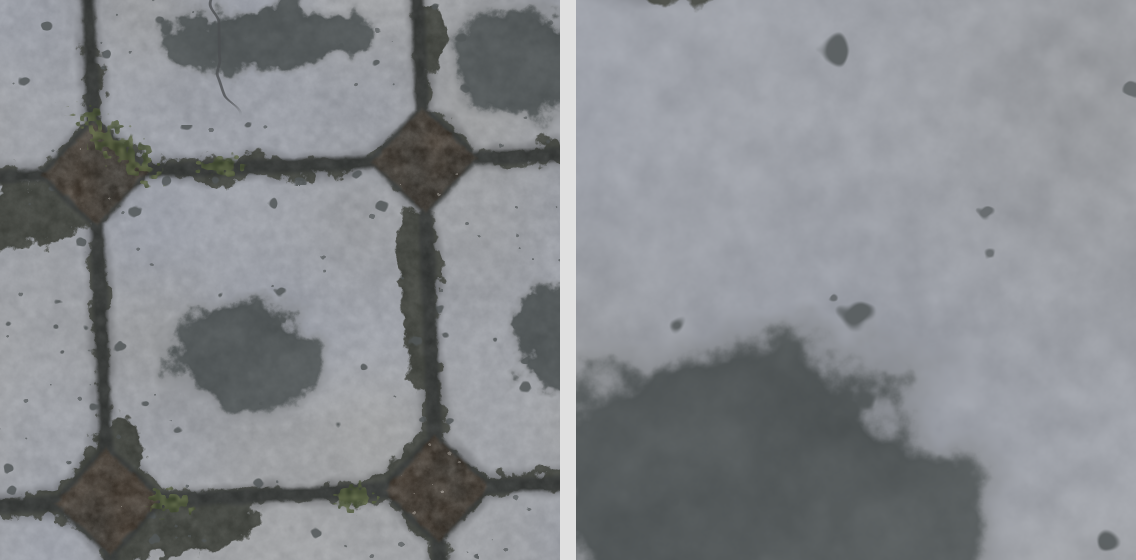
Left, the full canvas; right, a detail of the centre.
Write a Shadertoy shader that draws this texture.

```glsl
// Weathered concrete pavers with cut corners, soil diamonds, dark stains and moss.

float hash(vec2 p) {
    return fract(sin(dot(p, vec2(127.1, 311.7))) * 43758.5453);
}

float noise(vec2 p) {
    vec2 i = floor(p), f = fract(p);
    f = f * f * (3.0 - 2.0 * f);
    return mix(mix(hash(i), hash(i + vec2(1, 0)), f.x),
               mix(hash(i + vec2(0, 1)), hash(i + vec2(1, 1)), f.x), f.y);
}

float fbm(vec2 p) {
    float sum = 0.0, amp = 0.516;
    for (int i = 0; i < 5; i++) {
        sum += amp * noise(p);
        p = mat2(1.6, 1.2, -1.2, 1.6) * p + 7.3;
        amp *= 0.5;
    }
    return sum;
}

// Elliptical field: 1 at the centre, 0 on the rim, negative outside
float blot(vec2 p, vec2 radii) {
    return 1.0 - length(p / radii);
}

// Irregular pits, one possible per grid cell
float specks(vec2 p, float density) {
    vec2 cell = floor(p);
    vec2 center = 0.35 + 0.3 * vec2(hash(cell + 3.1), hash(cell + 8.7));
    float radius = 0.07 + 0.17 * pow(hash(cell + 5.3), 2.0);
    float d = length((fract(p) - center) * vec2(1.0, 1.2)) + 0.14 * (noise(p * 6.0) - 0.5);
    return step(hash(cell), density) * (1.0 - smoothstep(radius - 0.05, radius + 0.04, d));
}

void mainImage(out vec4 fragColor, in vec2 fragCoord) {
    // Slightly turned paver grid
    vec2 uv = fragCoord / iResolution.xy - vec2(0.475, 0.409);
    vec2 q = mat2(0.9992, -0.04, 0.04, 0.9992) * uv / 0.587;
    vec2 id = floor(q + 0.5);
    vec2 p = q - id;
    float aa = 2.0 / iResolution.y;
    float rough = fbm(q * 9.0) - 0.5;
    float fine = fbm(q * 38.0) - 0.5;

    // Joints and soil diamonds
    vec2 a = abs(p);
    float slab = max(max(a.x, a.y) - 0.479, (a.x + a.y - 0.825) * 0.707);
    slab += 0.018 * rough + 0.012 * fine;
    vec2 corner = 0.5 - a;
    float diamond = (corner.x + corner.y - 0.163) * 0.707 + 0.02 * fine;
    vec3 ground = vec3(0.23, 0.24, 0.235) + 0.10 * fine;
    vec3 soil = vec3(0.29, 0.268, 0.242) + 0.22 * fine + vec3(0.08, 0.05, 0.03) * rough;
    soil += 0.2 * specks(q * 34.0, 0.05);
    ground = mix(ground, soil, 1.0 - smoothstep(-0.012, 0.006, diamond));

    // Concrete with soft mottling and dirt along the rim
    vec3 concrete = vec3(0.612, 0.622, 0.642) + 0.07 * (fbm(q * 4.0 + 9.0) - 0.5) + 0.09 * fine;
    concrete += vec3(0.02, 0.01, -0.02) * (noise(q * 3.0) - 0.5);
    concrete *= 1.0 - 0.2 * smoothstep(-0.035, 0.0, slab + 0.05 * rough);

    // Central stain, shifted and broken up differently on each paver
    float both = id.x * id.y;
    vec2 center = vec2(-0.07, -0.06) + id.x * vec2(-0.07, 0.02)
                + id.y * vec2(0.11, -0.045) + both * vec2(-0.15, -0.12);
    vec2 radii = vec2(0.22, 0.18) + id.x * vec2(-0.10, -0.03)
               + id.y * vec2(0.06, -0.06) + both * vec2(0.02, 0.08);
    float broken = mod(id.x + id.y, 2.0);
    float stain = blot(p - center, max(radii, 0.02)) + (0.8 + 0.9 * broken) * rough + 0.25 * fine;
    stain -= 9.0 * step(id.x, -0.5);
    concrete = mix(concrete, vec3(0.49, 0.50, 0.51), 0.55 * smoothstep(-0.2, 0.05, stain));
    vec3 stainColor = vec3(0.33, 0.35, 0.355) + 0.08 * rough + 0.05 * fine;
    concrete = mix(concrete, stainColor, smoothstep(-0.04, 0.12, stain));

    // Damp grime creeping in from the joints
    float grime = blot(q - vec2(-0.71, 0.40), vec2(0.25, 0.13));
    grime = max(grime, blot(q - vec2(0.468, 0.10), vec2(0.06, 0.31)));
    grime = max(grime, blot(q - vec2(-0.28, -0.58), vec2(0.24, 0.10)));
    grime = max(grime, blot(q - vec2(-0.45, -0.32), vec2(0.06, 0.11)));
    grime = max(grime, blot(q - vec2(0.53, 0.88), vec2(0.05, 0.12)));
    grime = max(grime, 0.1 + slab * 12.0) + 1.1 * rough + 0.5 * fine;
    concrete = mix(concrete, vec3(0.28, 0.29, 0.27) + 0.12 * fine, smoothstep(0.0, 0.12, grime));

    // Pits, denser toward the rim
    float pits = specks(q * 12.0 + 4.0, 0.10 + 0.16 * smoothstep(-0.16, -0.02, slab));
    pits = max(pits, 0.8 * specks(q * 25.0, 0.05));
    concrete = mix(concrete, vec3(0.32, 0.34, 0.345), 0.85 * pits);

    // Hairline crack
    float path = -0.12 + 0.055 * (1.0 - smoothstep(0.65, 0.85, q.y))
               + 0.035 * (noise(vec2(q.y * 18.0, 2.0)) - 0.5);
    float crack = 1.0 - smoothstep(0.002, 0.003 + aa, abs(q.x - path));
    crack *= smoothstep(0.65, 0.72, q.y);
    concrete = mix(concrete, vec3(0.30, 0.31, 0.32), 0.8 * crack);

    vec3 color = mix(concrete, ground, smoothstep(-0.006 - aa, 0.006 + aa, slab));

    // Moss clumps in the joints
    vec2 m = q - vec2(-0.43, 0.575);
    float moss = blot(vec2(m.x - m.y, m.x + m.y) * 0.707, vec2(0.16, 0.055));
    moss = max(moss, blot(q - vec2(-0.12, 0.505), vec2(0.07, 0.035)));
    moss = max(moss, blot(q - vec2(0.25, -0.515), vec2(0.055, 0.04)));
    moss = max(moss, blot(q - vec2(-0.31, -0.51), vec2(0.06, 0.04)));
    float leaves = noise(q * 75.0);
    moss = smoothstep(0.0, 0.25, moss + 1.3 * (leaves - 0.6) + rough);
    vec3 mossColor = mix(vec3(0.22, 0.26, 0.16), vec3(0.42, 0.46, 0.31), noise(q * 60.0 + 5.0));
    color = mix(color, mossColor, 0.8 * moss);

    fragColor = vec4(clamp(color, 0.0, 1.0), 1.0);
}
```
